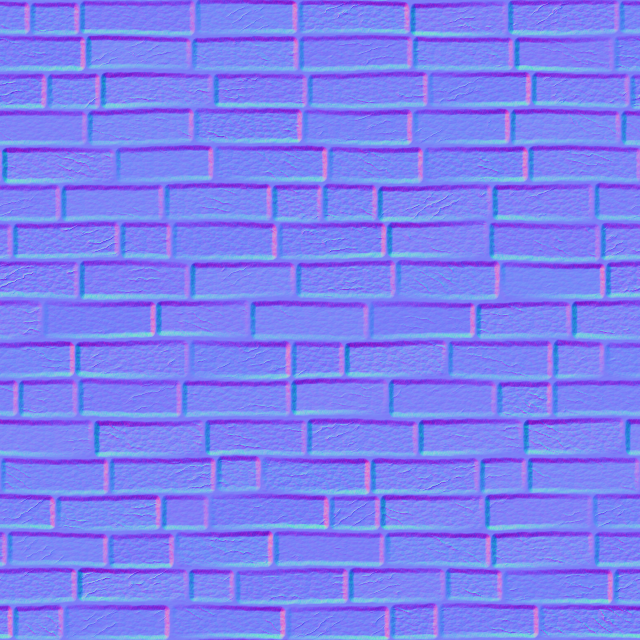
Write a Shadertoy shader that draws this texture map.

```glsl
// Tangent-space normal map of an old brick wall: 17 wavering courses of long
// bricks with scattered half bricks. A height field of rounded boxes, cellular
// grain and sine creases is differentiated and its slope encoded as colour.

#define COURSES 17.0
#define HALF_UNITS 12.0      // half-brick lengths across the wall
#define BED_JOINT 0.0125     // mortar between courses
#define HEAD_JOINT 0.0105    // mortar between neighbours
#define BEVEL 0.0095         // width of the worn brick edge
#define RELIEF 0.0036        // height of brick above mortar
#define GRAIN_SCALE 150.0
#define GRAIN 0.00085
#define CREASE 0.0010
#define TILT 0.09            // how far single bricks lean
#define SLOPE_STEP 0.0009
#define TAU 6.2831853

float hash(vec2 p) {
    vec3 q = fract(vec3(p.xyx) * 0.1031);
    q += dot(q, q.yzx + 33.33);
    return fract((q.x + q.y) * q.z);
}

// Distance to the nearest scattered point
float cellular(vec2 p) {
    vec2 cell = floor(p);
    float nearest = 2.0;
    for (int j = -1; j <= 1; j++)
    for (int i = -1; i <= 1; i++) {
        vec2 c = cell + vec2(i, j);
        vec2 point = c + vec2(hash(c), hash(c + 57.3));
        nearest = min(nearest, distance(p, point));
    }
    return nearest;
}

float layeredSines(vec2 p) {
    float sum = 0.0, amp = 0.5;
    for (int i = 0; i < 4; i++) {
        sum += amp * sin(p.x + 1.7 * sin(p.y)) * cos(p.y * 0.8 + 0.4 * p.x);
        p = mat2(1.6, 1.2, -1.2, 1.6) * p + 1.3;
        amp *= 0.55;
    }
    return sum;
}

float roundedBox(vec2 p, vec2 halfSize, float radius) {
    vec2 q = abs(p) - halfSize + radius;
    return length(max(q, 0.0)) + min(max(q.x, q.y), 0.0) - radius;
}

// Uneven joint position, in half-brick units from the course start
float jointAt(float unit, float row) {
    float inner = min(1.0, mod(unit, HALF_UNITS));
    return unit + inner * 0.3 * (hash(vec2(unit + 3.0, row + 71.0)) - 0.5);
}

// Signed distance to the brick in p's cell; also its local position and seed
float brickDistance(vec2 p, out vec2 local, out vec2 seed) {
    float sag = 0.0016 * sin(TAU * (2.0 * p.x + sin(TAU * p.y)))
              + 0.0008 * sin(TAU * (5.0 * p.x + 3.0 * p.y));
    float course = (p.y + 0.0078 * sin(TAU * p.y) + sag) * COURSES;
    float row = mod(floor(course), COURSES);

    // Each course has two half bricks, or none
    float start = mod(row, 2.0) + 0.9 * hash(vec2(row, 5.0));
    float x = fract(p.x - start / HALF_UNITS) * HALF_UNITS;
    bool mixed = hash(vec2(row, 9.0)) > 0.22;
    float firstHalf = floor(3.0 * hash(vec2(row, 13.0)));
    float secondHalf = 3.0 + floor(4.0 * hash(vec2(row, 21.0)));
    float unit = 0.0, left = 0.0, right = 0.0;
    for (int i = 0; i < 7; i++) {
        float n = float(i);
        bool isHalf = mixed && (n == firstHalf || n == secondHalf);
        float next = unit + (isHalf ? 1.0 : 2.0);
        left = jointAt(unit, row);
        right = jointAt(next, row);
        if (x < right) break;
        unit = next;
    }

    seed = vec2(unit + 1.0, row + 1.0);
    local = vec2((x - 0.5 * (left + right)) / HALF_UNITS, (fract(course) - 0.5) / COURSES);
    local.y += 0.003 * (hash(seed + 31.0) - 0.5);
    vec2 halfSize = 0.5 * vec2((right - left) / HALF_UNITS - HEAD_JOINT, 1.0 / COURSES - BED_JOINT);
    float chipped = 0.0011 * layeredSines(local * 190.0 + seed * 4.1);
    return roundedBox(local, halfSize, 0.004) + chipped;
}

float wallHeight(vec2 p) {
    vec2 local, seed;
    float d = brickDistance(p, local, seed);
    float face = 1.0 - smoothstep(-0.45 * BEVEL, 0.55 * BEVEL, d);

    // Lean and roughness differ from brick to brick
    vec2 lean = TILT * (vec2(hash(seed + 3.7), hash(seed + 8.1)) - 0.5);
    lean.y += 0.035;
    float rough = mix(0.45, 1.2, hash(seed + 17.0));
    float grain = cellular(p * GRAIN_SCALE * vec2(0.55, 1.0))
                + 0.4 * cellular(p * GRAIN_SCALE * vec2(1.3, 1.9) + 40.0);

    // Slanted creases gather in patches
    float angle = 1.3 * (hash(seed + 23.0) - 0.5);
    vec2 along = mat2(cos(angle), sin(angle), -sin(angle), cos(angle)) * local;
    float warp = 1.6 * layeredSines(along * vec2(60.0, 110.0) + seed);
    float ridge = pow(1.0 - abs(sin(along.y * 210.0 + warp)), 3.0);
    float patches = smoothstep(-0.05, 0.45, layeredSines(local * 38.0 + seed * 2.3));

    float surface = rough * (GRAIN * grain - CREASE * ridge * patches) + dot(lean, local);
    float mortar = 0.00016 * grain;
    return mix(mortar, RELIEF + surface, face);
}

void mainImage(out vec4 fragColor, in vec2 fragCoord) {
    vec2 p = fragCoord / iResolution.xy;
    vec2 e = vec2(SLOPE_STEP, 0.0);
    vec2 slope = vec2(wallHeight(p + e.xy) - wallHeight(p - e.xy),
                      wallHeight(p + e.yx) - wallHeight(p - e.yx)) / (2.0 * SLOPE_STEP);

    // Green points down the wall
    vec3 normal = normalize(vec3(-slope.x, slope.y, 1.0));
    fragColor = vec4(vec3(0.49, 0.5, 0.5) + normal * vec3(0.5, 0.5, 0.47), 1.0);
}
```
